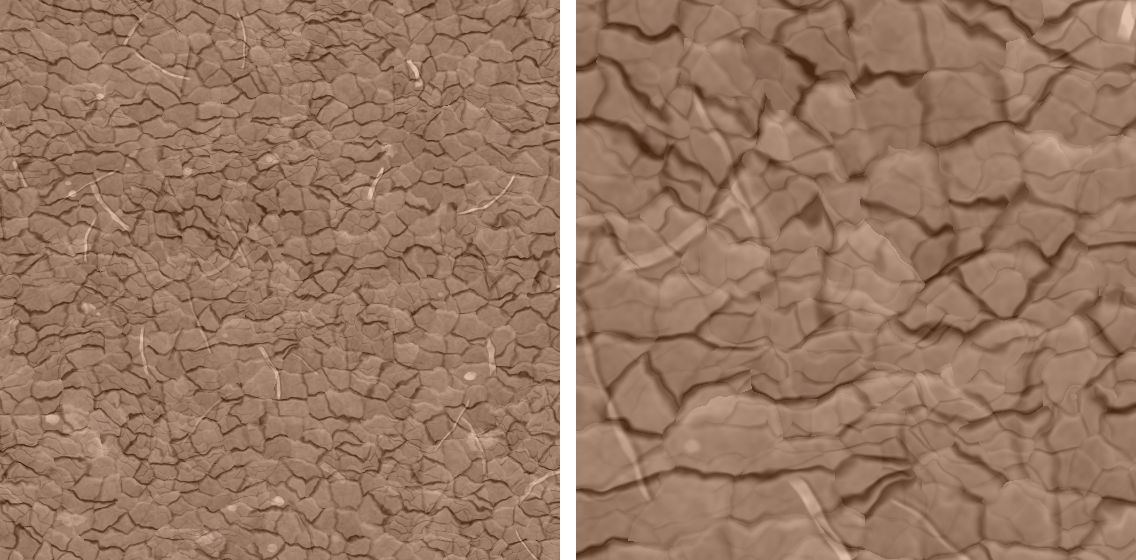
Left, the full canvas; right, a detail of the centre.
Give the GLSL for this texture, as a Shadertoy shader.

```glsl
float hash(vec2 p) {
    vec3 q = fract(p.xyx * 0.1031);
    q += dot(q, q.yzx + 33.33);
    return fract((q.x + q.y) * q.z);
}

vec2 hash2(vec2 p) {
    return vec2(hash(p), hash(p + 57.3));
}

float noise(vec2 p) {
    vec2 i = floor(p), f = fract(p);
    f = f * f * (3.0 - 2.0 * f);
    return mix(mix(hash(i), hash(i + vec2(1, 0)), f.x),
               mix(hash(i + vec2(0, 1)), hash(i + vec2(1, 1)), f.x), f.y);
}

float fbm(vec2 p) {
    return 0.55 * noise(p) + 0.3 * noise(p * 2.1 + 9.0) + 0.15 * noise(p * 4.3 + 23.0);
}

// Weighted cells: x = crevice darkness, y = lit rim, z = tone of the clod
vec3 clods(vec2 p) {
    vec2 cell = floor(p), f = fract(p), nearId = cell, nearR = vec2(0);
    float nearD = 9.0;
    for (int y = -1; y <= 1; y++)
    for (int x = -1; x <= 1; x++) {
        vec2 id = cell + vec2(x, y);
        vec2 r = vec2(x, y) + hash2(id) - f;
        float d = dot(r, r) - 0.35 * hash(id + 11.7);
        if (d < nearD) { nearD = d; nearR = r; nearId = id; }
    }
    float dark = 0.0, rim = 0.0;
    float breakup = noise(p * 1.7 + 40.0);
    for (int y = -2; y <= 2; y++)
    for (int x = -2; x <= 2; x++) {
        vec2 id = cell + vec2(x, y);
        if (id == nearId) continue;
        vec2 r = vec2(x, y) + hash2(id) - f;
        float d = dot(r, r) - 0.35 * hash(id + 11.7);
        vec2 across = r - nearR;
        float gap = length(across) + 0.001;
        float edge = (d - nearD) / (2.0 * gap);
        float up = across.y / gap;
        // Shadow falls on the clod below the seam; the seam fades along its length
        float seam = hash(id + nearId + 3.1);
        float strength = smoothstep(0.4, 1.15, seam + 0.7 * breakup) * mix(0.3, 1.0, abs(up));
        float width = up > 0.0 ? 0.19 : 0.10;
        dark = max(dark, strength * (1.0 - smoothstep(0.0, width, edge)));
        float lit = smoothstep(0.02, 0.10, edge) * (1.0 - smoothstep(0.10, 0.32, edge));
        rim = max(rim, lit * max(up + 0.25 * across.x / gap, 0.0) * (1.0 - 0.6 * strength));
    }
    float tone = hash(nearId + 5.9) - 0.5 - 0.35 * nearR.y;
    return vec3(dark, rim, tone);
}

// Curved plant fibres, pale or dark, each with a faint shadow side
float fibres(vec2 p, float aspect) {
    float v = 0.0;
    for (int i = 0; i < 34; i++) {
        vec2 k = vec2(float(i) * 3.7, 8.3);
        vec2 q = p - hash2(k) * vec2(aspect, 1.0);
        float angle = 1.57 + 2.4 * (hash(k + 1.3) - 0.5);
        float c = cos(angle), s = sin(angle);
        q = vec2(c * q.x + s * q.y, c * q.y - s * q.x);
        float len = mix(0.02, 0.07, hash(k + 2.9));
        q.y += 9.0 * (hash(k + 4.1) - 0.5) * q.x * q.x + 0.006 * (noise(p * 45.0) - 0.5);
        float taper = 1.0 - q.x * q.x / (len * len);
        float thick = mix(0.0012, 0.0055, pow(hash(k + 6.7), 3.0)) * (0.5 + noise(p * 90.0));
        float ends = smoothstep(0.0, 0.3, taper);
        float body = ends * (1.0 - smoothstep(thick - 0.001, thick + 0.0015, abs(q.y)));
        float shade = ends * (1.0 - smoothstep(0.0, 0.003, abs(q.y + thick + 0.002)));
        float kind = hash(k + 9.1);
        float tint = kind > 0.38 ? mix(0.06, 0.26, kind * kind) : -0.15;
        v += body * tint * (0.45 + 0.8 * noise(p * 120.0)) - 0.07 * shade;
    }
    return v;
}

// Ragged pale crumbs, the small ones brightest
float flakes(vec2 p, float aspect) {
    float v = 0.0;
    for (int i = 0; i < 26; i++) {
        vec2 k = vec2(float(i) * 5.3, 91.7);
        vec2 q = p - hash2(k) * vec2(aspect, 1.0);
        float size = mix(0.004, 0.026, pow(hash(k + 2.2), 2.5));
        float d = length(q * vec2(0.85, 1.15)) + size * 1.1 * (fbm(p * 70.0) - 0.5) - size;
        float tint = mix(0.20, 0.09, smoothstep(0.005, 0.018, size));
        v += tint * (0.4 + noise(p * 95.0)) * (1.0 - smoothstep(-0.002, 0.002, d));
    }
    return v;
}

void mainImage(out vec4 fragColor, in vec2 fragCoord) {
    vec2 p = fragCoord / iResolution.y;
    float aspect = iResolution.x / iResolution.y;

    // Warp the ground so the clods get ragged outlines and uneven sizes
    vec2 warp = vec2(fbm(p * 34.0), fbm(p * 34.0 + 70.0)) - 0.5;
    vec2 drift = vec2(noise(p * 6.0), noise(p * 6.0 + 31.0)) - 0.5;
    vec2 ground = p + 0.022 * warp + 0.05 * drift;
    vec3 large = clods(ground * vec2(25.0, 31.0));
    vec3 small = clods(ground * vec2(45.0, 58.0) + 130.0);
    float crumbly = smoothstep(0.35, 0.7, noise(p * 11.0 + 17.0));

    // Brightness offset around the mean soil colour
    float v = 0.012 + 0.055 * large.z + 0.085 * large.y - 0.29 * large.x;
    v += mix(0.25, 1.0, crumbly) * (0.035 * small.z + 0.055 * small.y - 0.14 * small.x);
    v += 0.05 * (fbm(p * 8.0) - 0.5);
    v += 0.07 * (fbm(p * 75.0 + 5.0) - 0.5) + 0.035 * (noise(p * 230.0) - 0.5);
    v += fibres(p, aspect) + flakes(p, aspect);

    vec3 soil = vec3(0.60, 0.475, 0.395);
    fragColor = vec4(soil + clamp(v, -0.32, 0.28), 1.0);
}
```
